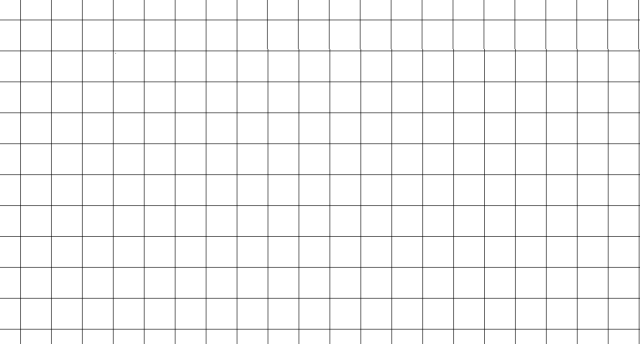
Reproduce this pattern procedurally as a WebGL 2 fragment shader.

```glsl
#version 300 es
precision highp float;
// Thin black square grid on white, with a slight jog in the upper right and one speck.

uniform vec2 u_resolution;
out vec4 outColor;

// Filtered coverage of a stroke one unit wide, at distance d from its centre.
float stroke(float d, float pixel) {
    float core = max(0.0, 0.5 * (1.0 - pixel));
    return min(1.0, 1.0 / pixel) * clamp(1.0 - (d - core) / pixel, 0.0, 1.0);
}

// Distance to the nearest of the lines that repeat every cell.
float lineDistance(float x, float first, float cell) {
    return abs(mod(x - first + 0.5 * cell, cell) - 0.5 * cell);
}

void main() {
    // One unit is a line width; the canvas is 1138 units wide, y runs down.
    float pixel = 1138.0 / u_resolution.x;
    vec2 p = vec2(gl_FragCoord.x, u_resolution.y - gl_FragCoord.y) * pixel;

    // Upright lines step one unit to the left in the top right rows.
    float jog = step(455.0, p.x) * (1.0 - smoothstep(-0.5, 0.5, (p.y - 87.0) / pixel));
    float upright = stroke(lineDistance(p.x + jog, 36.5, 55.0), pixel);
    float level = stroke(lineDistance(p.y, 35.5, 55.0), pixel);

    // Stray speck inside one cell.
    vec2 fromSpeck = abs(p - vec2(205.5, 95.0));
    float speck = stroke(fromSpeck.x, pixel) * stroke(fromSpeck.y, pixel);

    float ink = 1.0 - (1.0 - upright) * (1.0 - level) * (1.0 - speck);
    outColor = vec4(mix(vec3(1.0), vec3(0.0), ink), 1.0);
}
```
